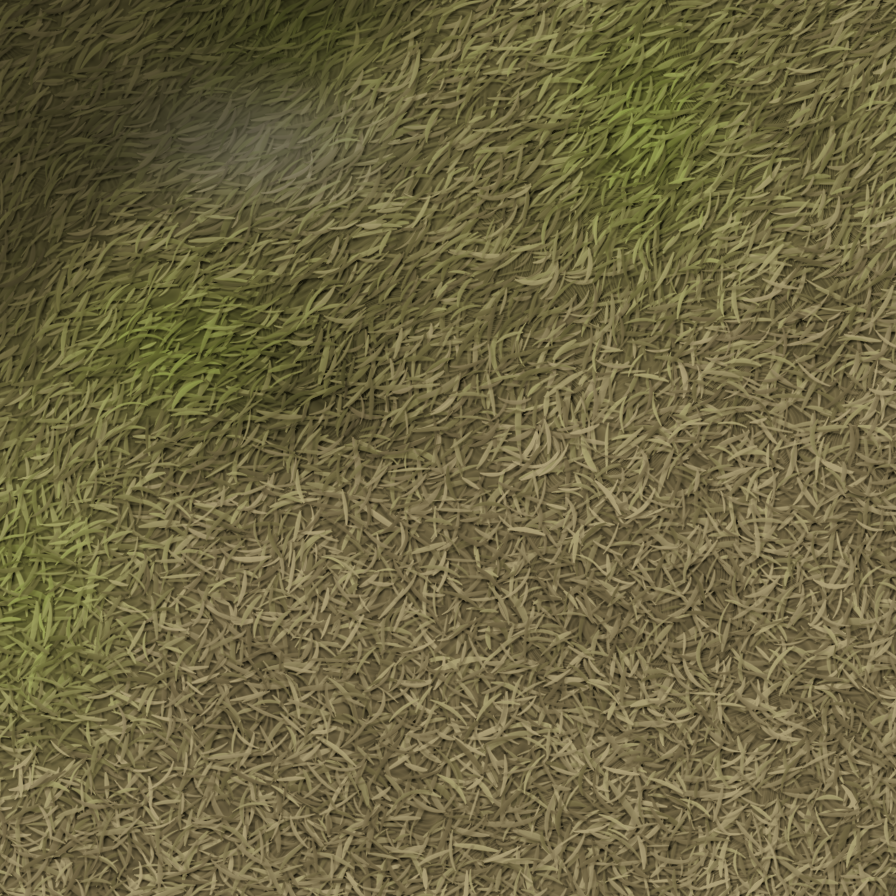
Give the GLSL for this texture, as a WebGL 1 fragment shader.

```glsl
precision highp float;
uniform vec2 u_resolution;

const vec3 SOIL = vec3(0.19, 0.17, 0.105);
const vec3 STRAW = vec3(0.45, 0.40, 0.27);
const vec3 PALE_STRAW = vec3(0.63, 0.58, 0.43);
const vec3 GREEN_TINT = vec3(0.86, 1.03, 0.62);
const vec3 DAMP_TINT = vec3(0.98, 1.02, 1.25);
const int LAYERS = 10;

vec2 hash2(vec2 p) {
  vec3 q = fract(p.xyx * vec3(0.1031, 0.1030, 0.0973));
  q += dot(q, q.yzx + 33.33);
  return fract((q.xx + q.yz) * q.zy);
}

mat2 rotation(float angle) {
  float c = cos(angle), s = sin(angle);
  return mat2(c, -s, s, c);
}

// Layered sines, roughly -1 to 1
float waves(vec2 p) {
  float sum = 0.0, gain = 0.5;
  for (int i = 0; i < 4; i++) {
    p = rotation(1.1) * p * 1.7 + 2.3;
    sum += gain * sin(p.x + 1.3 * sin(p.y)) * cos(p.y * 0.8);
    gain *= 0.7;
  }
  return sum;
}

// Distance to the nearest scattered point
float cellular(vec2 p) {
  vec2 cell = floor(p);
  float nearest = 2.0;
  for (int y = -1; y <= 1; y++) {
    for (int x = -1; x <= 1; x++) {
      vec2 id = cell + vec2(x, y);
      nearest = min(nearest, length(p - id - hash2(id)));
    }
  }
  return nearest;
}

float patchMask(vec2 p, vec2 center, vec2 size) {
  vec2 q = (p - center) / size;
  return exp(-dot(q, q));
}

// Signed distance to a tapered blade lying along x
float bladeDistance(vec2 q, float halfLength, float halfWidth) {
  float along = q.x / halfLength;
  float taper = halfWidth * (1.0 - 0.65 * along * along);
  return max(abs(q.y) - taper, abs(q.x) - halfLength);
}

// Lays one sheet of blades over grass (x: tone, y: greenness)
vec2 layBlades(vec2 grass, vec2 uv, float scale, float seed,
               float heading, float spread, float pixel) {
  vec2 p = rotation(seed * 0.7) * uv * scale + seed * 17.3;
  vec2 cell = floor(p);
  float soft = pixel * scale;
  for (int y = -1; y <= 1; y++) {
    for (int x = -1; x <= 1; x++) {
      vec2 id = cell + vec2(x, y);
      vec2 place = hash2(id + seed * 31.0);
      vec2 form = hash2(id + seed * 47.0 + 71.0);
      vec2 look = hash2(id + seed * 59.0 + 137.0);
      float angle = heading + spread * (form.x - 0.5) + seed * 0.7;
      vec2 q = rotation(-angle) * vec2(1.0, 0.0);
      vec2 offset = p - id - place;
      // The sheet turns with its seed, so the heading is undone here
      float turn = heading + spread * (form.x - 0.5);
      q = rotation(turn) * (rotation(-seed * 0.7) * offset);
      q.y += (look.y - 0.5) * 0.8 * q.x * q.x;
      float halfLength = mix(0.35, 0.8, form.y);
      float halfWidth = mix(0.045, 0.095, place.x);
      float shadow = bladeDistance(q + vec2(-0.02, 0.06), halfLength, halfWidth);
      float edge = bladeDistance(q, halfLength, halfWidth);
      grass.x -= 0.17 * (1.0 - smoothstep(-0.02, 0.08, shadow));
      float tone = -0.2 + 0.6 * look.x + 0.08 * q.y / halfWidth;
      float cover = 1.0 - smoothstep(-soft, soft, edge);
      grass = mix(grass, vec2(tone, look.y - 0.5), cover * 0.92);
    }
  }
  return grass;
}

vec3 strawRamp(float tone) {
  vec3 low = mix(SOIL, STRAW, clamp(tone / 0.6, -0.35, 1.0));
  return mix(low, PALE_STRAW, clamp((tone - 0.6) / 0.4, 0.0, 1.25));
}

void main() {
  vec2 uv = gl_FragCoord.xy / u_resolution;
  float pixel = 1.0 / u_resolution.y;
  float drift = waves(uv * 4.0);
  float mottle = waves(uv * 11.0 + 5.0);

  // Ground regions: dark damp corner, dim hollow, green tufts
  float corner = uv.y - 0.60 - 0.8 * uv.x + 0.07 * drift + 0.03 * mottle;
  float damp = smoothstep(-0.09, 0.14, corner);
  float hollow = patchMask(uv, vec2(0.36, 0.58), vec2(0.17, 0.13));
  float puddle = patchMask(uv, vec2(0.28, 0.84), vec2(0.13, 0.07));
  float tufts = patchMask(uv, vec2(0.72, 0.86), vec2(0.09, 0.13))
    + patchMask(uv, vec2(0.21, 0.61), vec2(0.13, 0.08))
    + patchMask(uv, vec2(0.02, 0.32), vec2(0.12, 0.16))
    + 0.7 * patchMask(uv, vec2(0.33, 0.97), vec2(0.12, 0.06));
  float dry = smoothstep(0.65, 0.2, uv.y - 0.25 * uv.x);

  // Litter and blades follow a shared, wandering heading
  float heading = mix(0.72, 0.35, dry) + 0.45 * drift;
  float spread = mix(1.3, 2.9, dry);
  vec2 grain = rotation(heading) * uv * vec2(1.0);
  float litter = cellular(grain * vec2(45.0, 110.0));
  vec2 grass = vec2(-0.4 + 0.35 * litter, 0.0);
  for (int i = 0; i < LAYERS; i++) {
    float layer = float(i);
    float scale = 21.0 + 20.0 * fract(layer * 0.618);
    grass = layBlades(grass, uv, scale, layer + 1.0, heading, spread, pixel);
  }

  // Tone and tint
  float base = mix(0.69 + 0.07 * dry, 0.23, damp) - 0.20 * hollow;
  float contrast = mix(1.0, 0.5, damp) * (1.0 - 0.6 * puddle);
  float tone = base + 0.07 * mottle + 0.05 * drift + contrast * grass.x;
  float green = tufts * 0.6 + 0.25 * (1.0 - dry) + 0.35 * grass.y;
  vec3 color = strawRamp(tone);
  color *= mix(vec3(1.0), GREEN_TINT, clamp(green, 0.0, 0.9));
  color *= mix(vec3(1.0), DAMP_TINT, puddle);
  gl_FragColor = vec4(clamp(color, 0.03, 1.0), 1.0);
}
```
